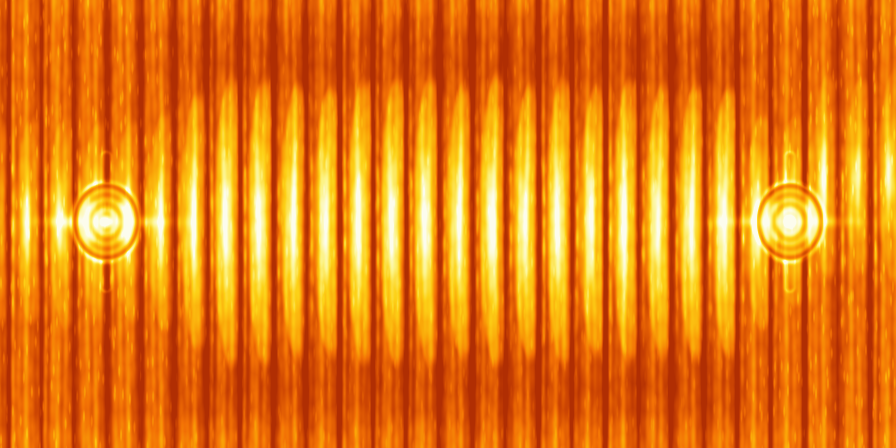
Write a WebGL 1 fragment shader that draws this pattern.

```glsl
precision highp float;
// Glowing amber ribbed lens: 27 upright ribs, each with a curved hot crescent,
// a dark seam and a broken glint, plus two round bulbs near the ends.
// Everything adds up to one heat value, which a colour ramp turns into light.
uniform vec2 u_resolution;

const float RIB_COUNT = 27.0;
const float SEAM_SHIFT = 0.76;
const float CORE_PLACE = 0.58;
const float AXIS_Y = 0.505;

float hash1(float n) { return fract(sin(n * 12.9898) * 43758.545); }

vec2 hash2(vec2 c) {
  return fract(sin(vec2(dot(c, vec2(127.1, 311.7)), dot(c, vec2(269.5, 183.3)))) * 43758.545);
}

// Gaussian bump of the given width.
float bump(float d, float width) { return exp(-d * d / (width * width)); }

// Distance to the nearest scattered feature point.
float cellular(vec2 p) {
  vec2 cell = floor(p);
  vec2 local = fract(p);
  float nearest = 2.0;
  for (int j = -1; j <= 1; j++) {
    for (int i = -1; i <= 1; i++) {
      vec2 offset = vec2(float(i), float(j));
      nearest = min(nearest, length(offset + hash2(cell + offset) - local));
    }
  }
  return nearest;
}

// Fine upright streaks from layered sines.
float streaks(float x, float y, float seed) {
  float bend = 0.5 * sin(y * 9.0 + seed * 6.0);
  return 0.6 * sin(x * 17.0 + bend + seed * 9.0) + 0.4 * sin(x * 31.0 - bend * 2.0 + seed * 5.0);
}

// Heat from deep red (0) through orange and yellow to white (6).
vec3 amberRamp(float heat) {
  vec3 c = mix(vec3(0.69, 0.18, 0.01), vec3(0.81, 0.28, 0.01), clamp(heat, 0.0, 1.0));
  c = mix(c, vec3(0.95, 0.44, 0.02), clamp(heat - 1.0, 0.0, 1.0));
  c = mix(c, vec3(0.98, 0.64, 0.03), clamp(heat - 2.0, 0.0, 1.0));
  c = mix(c, vec3(0.99, 0.82, 0.09), clamp(heat - 3.0, 0.0, 1.0));
  c = mix(c, vec3(0.99, 0.95, 0.51), clamp(heat - 4.0, 0.0, 1.0));
  return mix(c, vec3(0.99, 0.99, 0.93), clamp(heat - 5.0, 0.0, 1.0));
}

float ribHeat(vec2 uv) {
  float s = uv.x * RIB_COUNT + SEAM_SHIFT;
  float rib = floor(s);
  float f = fract(s);
  float seed = hash1(rib + 3.0);
  float ribX = (rib + CORE_PLACE - SEAM_SHIFT) / RIB_COUNT;

  // The long crescents fill the middle; the end ribs glow shorter.
  float middle = smoothstep(0.14, 0.25, ribX) * (1.0 - smoothstep(0.82, 0.86, ribX));
  float lift = 0.10 * smoothstep(0.87, 0.91, ribX);
  float dy = uv.y - AXIS_Y - lift;
  float reach = mix(0.24, 0.33, middle) + 0.03 * (seed - 0.5);
  float t = dy / reach;
  float envelope = max(1.0 - t * t, 0.0);

  // Base glass: soft rounding, streaks and darker bands above and below.
  float fromAxis = abs(uv.y - AXIS_Y);
  float heat = 1.45 + 0.55 * sin((f - 0.25) * 6.2832) + 0.6 * streaks(f, uv.y, seed);
  heat -= 0.5 * bump(fromAxis - 0.36, 0.08) * middle;
  heat += 0.15 * (1.0 - middle) + 0.4 * smoothstep(0.42, 0.5, fromAxis);

  // Crescent: wide yellow body whose tips lean right, with a white core.
  float dx = f - (CORE_PLACE + 0.2 * t * t);
  float halfWidth = 0.42 * sqrt(envelope) + 0.01;
  float body = 1.0 - smoothstep(halfWidth * 0.6, halfWidth + 0.05, abs(dx));
  body *= smoothstep(0.0, 0.25, envelope);
  heat += body * (0.9 + 1.05 * envelope) * mix(0.55, 1.0, middle);
  float coreLength = mix(0.085, 0.145, middle);
  heat += (2.3 + 0.5 * seed) * bump(dx, 0.14) * bump(dy, coreLength);

  // Seam and the thin broken glint beside it.
  heat -= 1.5 * bump(min(f, 1.0 - f), 0.075);
  float breaks = 0.65 + 0.35 * sin(uv.y * 70.0 + seed * 20.0) * sin(uv.y * 31.0 + seed * 9.0);
  heat += (0.6 + 2.0 * bump(fromAxis, 0.2)) * breaks * bump(f - 0.15, 0.055);

  // Wear: mottled glass and faint upright scratches.
  heat += 0.6 * (0.45 - cellular(vec2(s * 4.0, uv.y * 22.0)));
  float scratch = 1.0 - smoothstep(0.05, 0.22, cellular(vec2(s * 4.5, uv.y * 12.0) + 17.0));
  return heat + scratch * mix(0.7, 0.35, middle);
}

// Adds a round bulb with rings, an upright stem and a sideways flare.
float addBulb(float heat, vec2 q) {
  float stem = length(vec2(q.x, max(abs(q.y) - 0.145, 0.0)));
  heat += 0.9 * bump(stem - 0.011, 0.004) - 0.4 * bump(stem, 0.006);
  heat += 2.4 * bump(q.y, 0.013) * bump(q.x, 0.13);

  float r = length(q * vec2(1.0, 0.87));
  float side = abs(q.x) / max(r, 0.001);
  float inside = mix(2.7, heat, 0.3) + 0.5 * sin(r * 330.0) + 2.8 * bump(r, 0.026);
  inside += 2.8 * bump(r - 0.052, 0.012) * smoothstep(0.45, 0.9, side);
  inside -= 0.9 * bump(r - 0.068, 0.006);
  heat = mix(heat, inside, 1.0 - smoothstep(0.072, 0.079, r));
  float rim = 1.4 + 0.6 * sin(q.x * 60.0 + q.y * 45.0);
  return heat + rim * bump(r - 0.078, 0.005) + 0.7 * bump(r, 0.11);
}

void main() {
  vec2 uv = gl_FragCoord.xy / u_resolution;
  vec2 p = vec2(uv.x * 2.0, uv.y);
  float heat = ribHeat(uv);
  heat = addBulb(heat, p - vec2(0.237, AXIS_Y));
  heat = addBulb(heat, p - vec2(1.763, AXIS_Y));
  gl_FragColor = vec4(amberRamp(heat), 1.0);
}
```
